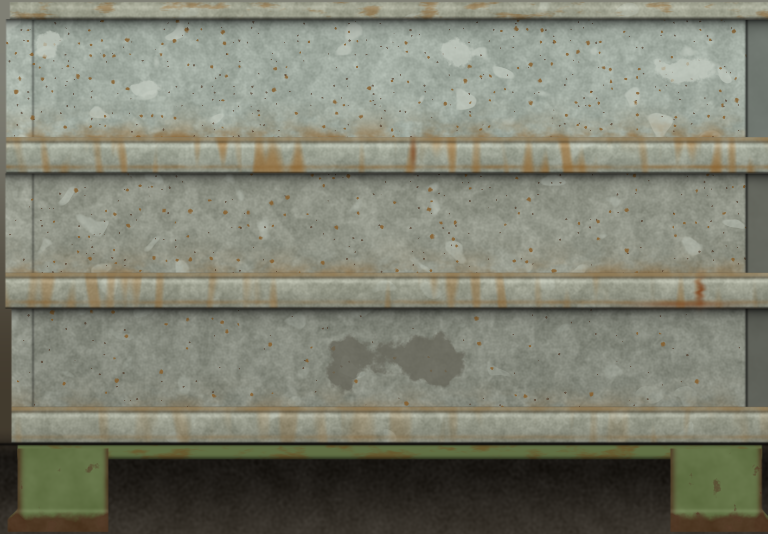
Reproduce this texture procedurally as a WebGL 1 fragment shader.

```glsl
precision highp float;
uniform vec2 u_resolution;

const float EDGE = 0.0016;
const float PANEL_RIGHT = 0.970;
const float SPECK_GRID = 44.0;
const vec3 ZINC_TOP = vec3(0.625, 0.665, 0.625);
const vec3 ZINC_MID = vec3(0.565, 0.58, 0.53);
const vec3 ZINC_LOW = vec3(0.525, 0.54, 0.495);
const vec3 RAIL = vec3(0.6, 0.61, 0.54);
const vec3 FLAKE = vec3(0.77, 0.8, 0.76);
const vec3 RUST = vec3(0.53, 0.36, 0.15);
const vec3 DARK_RUST = vec3(0.29, 0.19, 0.12);
const vec3 DAMP = vec3(0.39, 0.385, 0.34);
const vec3 GREEN = vec3(0.38, 0.44, 0.27);

vec2 hash2(vec2 p) {
  vec3 q = fract(p.xyx * vec3(0.1031, 0.103, 0.0973));
  q += dot(q, q.yzx + 33.33);
  return fract((q.xx + q.yz) * q.zy);
}

float corner(vec2 c, vec2 f, vec2 o) {
  return dot(hash2(c + o) * 2.0 - 1.0, f - o);
}

// Gradient noise
float noise(vec2 p) {
  vec2 c = floor(p), f = fract(p), e = vec2(1, 0);
  vec2 w = f * f * (3.0 - 2.0 * f);
  return mix(mix(corner(c, f, e.yy), corner(c, f, e.xy), w.x),
             mix(corner(c, f, e.yx), corner(c, f, e.xx), w.x), w.y);
}

float fbm(vec2 p) {
  float sum = 0.0, amp = 0.6;
  for (int i = 0; i < 4; i++) {
    sum += amp * noise(p);
    p = p * 2.03 + 17.1;
    amp *= 0.55;
  }
  return sum;
}

float span(float v, float lo, float hi) {
  return smoothstep(lo - EDGE, lo + EDGE, v) * (1.0 - smoothstep(hi - EDGE, hi + EDGE, v));
}

float box(vec2 p, float x0, float x1, float y0, float y1) {
  return span(p.x, x0, x1) * span(p.y, y0, y1);
}

float line(float v, float at, float width) {
  float d = (v - at) / width;
  return exp(-d * d);
}

float blob(vec2 p, float x, float y, float w, float h) {
  return line(p.x, x, w) * line(p.y, y, h);
}

// Scattered rust dots
float specks(vec2 q, float density) {
  vec2 g = q * SPECK_GRID;
  vec2 h = hash2(floor(g) + 5.0);
  vec2 at = 0.25 + 0.5 * hash2(floor(g) + 71.0);
  float r = 0.06 + 0.13 * h.y * h.y;
  float d = length(fract(g) - at) + 0.12 * noise(g * 5.0);
  return step(h.x, density) * (1.0 - smoothstep(r * 0.5, r + 0.07, d));
}

// Mottled zinc with crystalline flakes
vec3 zinc(vec2 q, vec3 tint, float flakes) {
  vec2 s = q + 0.025 * vec2(noise(q * 24.0), noise(q * 24.0 + 40.0));
  float mottle = smoothstep(-0.14, 0.14, noise(s * 27.0)) - 0.5;
  float bright = smoothstep(0.27, 0.36, noise(s * vec2(19, 25) + 9.0));
  vec3 c = tint + 0.045 * mottle + 0.06 * fbm(q * 5.0);
  c += 0.07 * noise(q * 95.0) + 0.05 * noise(q * 210.0);
  return mix(c, FLAKE, bright * flakes);
}

// Recessed panel with the folded rail beneath it
vec3 tier(vec3 base, vec2 p, vec2 q, vec3 rows, float left, vec3 tint, float wear) {
  vec3 c = zinc(q, tint, 0.65 * wear);
  c += 0.035 * (1.0 - smoothstep(0.035, 0.046, p.x));
  c *= 1.0 - 0.28 * line(p.x, 0.043, 0.0018);
  float grime = smoothstep(-0.25, 0.3, fbm(q * vec2(14, 22) + rows.x * 50.0));
  c = mix(c, RUST, wear * grime * 0.8 * exp(-max(rows.y - p.y, 0.0) / 0.018));
  c = mix(c, RUST, specks(q, 0.27 * wear) * 0.8);
  c = mix(c, DARK_RUST, specks(q * 1.9 + 3.0, 0.12 * wear) * 0.6);
  c = mix(c, tint * 0.7 + 0.04 * fbm(q * 18.0), smoothstep(0.0, 0.003, p.x - PANEL_RIGHT));
  c *= 1.0 - 0.5 * line(p.x, PANEL_RIGHT + 0.002, 0.002);
  c *= 1.0 - 0.72 * exp(-max(p.y - rows.x, 0.0) / 0.01);
  base = mix(base, c, box(p, left, 1.1, rows.x, rows.y));

  float t = (p.y - rows.y) / (rows.z - rows.y);
  vec3 r = zinc(q + 4.0, mix(tint, RAIL, 0.6), 0.25);
  r *= 1.02 - 0.14 * smoothstep(0.3, 1.0, t);
  float streak = noise(q * vec2(42, 7)) + 0.45 * noise(q * vec2(7, 3));
  r = mix(r, RUST * 1.12, smoothstep(0.02, 0.38, streak) * wear * 0.6);
  float ledge = 1.0 - smoothstep(0.06, 0.2, t);
  r = mix(r, mix(RUST, RAIL, 0.4), ledge * (0.45 + 0.4 * grime));
  r += 0.09 * line(t, 0.24, 0.06);
  r *= 1.0 - 0.22 * line(t, 0.13, 0.04);
  r = mix(r, RUST, line(t, 0.82, 0.06) * (0.15 + 0.4 * grime * wear));
  r *= 1.0 - 0.65 * smoothstep(0.92, 1.0, t);
  return mix(base, r, box(p, left, 1.1, rows.y, rows.z));
}

// Green leg on a rusted, flared foot
vec3 leg(vec3 base, vec2 p, vec2 q, vec2 sides, vec2 foot) {
  float wear = fbm(q * 28.0), flare = smoothstep(0.95, 0.975, p.y);
  float rim = line(p.x, sides.x, 0.006) + line(p.x, sides.y, 0.005);
  float rust = 0.75 * rim + 0.6 * smoothstep(0.22, 0.36, wear);
  rust += 0.9 * smoothstep(0.958, 0.975, p.y + 0.02 * wear);
  vec3 c = mix(GREEN + 0.09 * fbm(q * 15.0), DARK_RUST + 0.1 * wear, min(rust, 0.95));
  c += 0.06 * line(p.y, 0.957, 0.004);
  vec2 x = mix(sides, foot, flare);
  return mix(base, c, box(p, x.x, x.y, 0.84, 0.996));
}

void main() {
  vec2 p = gl_FragCoord.xy / u_resolution;
  p.y = 1.0 - p.y;
  vec2 q = p * vec2(1.438, 1.0);

  // Backdrop and ground
  vec3 c = mix(vec3(0.5, 0.5, 0.46), vec3(0.26, 0.23, 0.18), smoothstep(0.1, 0.75, p.y));
  vec3 ground = mix(vec3(0.095, 0.085, 0.07), vec3(0.23, 0.21, 0.18), smoothstep(0.86, 1.02, p.y));
  ground += 0.06 * fbm(q * 22.0) + 0.04 * noise(q * 130.0);
  c = mix(c, ground, smoothstep(0.8, 0.86, p.y));

  c = tier(c, p, q, vec3(0.036, 0.257, 0.325), 0.008, ZINC_TOP, 1.0);
  c = tier(c, p, q, vec3(0.325, 0.511, 0.578), 0.007, ZINC_MID, 0.65);
  c = tier(c, p, q, vec3(0.578, 0.762, 0.831), 0.015, ZINC_LOW, 0.35);

  // Pale scuffs and damp stains
  float ragged = 0.75 * fbm(q * 32.0);
  float scuff = blob(p, 0.195, 0.166, 0.025, 0.017) + blob(p, 0.062, 0.083, 0.018, 0.03)
    + blob(p, 0.895, 0.13, 0.045, 0.03) + blob(p, 0.595, 0.1, 0.022, 0.03);
  c = mix(c, FLAKE, smoothstep(0.4, 0.62, scuff + ragged) * 0.7 * step(p.y, 0.25));
  float damp = blob(p, 0.447, 0.69, 0.02, 0.055) + blob(p, 0.57, 0.68, 0.03, 0.05)
    + 0.75 * blob(p, 0.51, 0.665, 0.075, 0.045);
  c = mix(c, DAMP, smoothstep(0.42, 0.7, damp + ragged) * 0.75 * span(p.y, 0.59, 0.755));

  // Strong rust runs
  float run = blob(p, 0.912 + 0.006 * noise(p.yy * 90.0), 0.545, 0.005, 0.022)
    + 0.7 * blob(p, 0.538, 0.285, 0.004, 0.025) + 0.6 * blob(p, 0.89, 0.57, 0.06, 0.006);
  c = mix(c, vec3(0.48, 0.25, 0.1), min(run, 1.0) * 0.85);

  // Top rail
  vec3 cap = zinc(q, RAIL, 0.3);
  cap = mix(cap, RUST, smoothstep(0.05, 0.35, fbm(q * vec2(18, 50))) * 0.5);
  cap *= 1.0 - 0.6 * smoothstep(0.029, 0.037, p.y);
  c = mix(c, cap + 0.07 * line(p.y, 0.014, 0.005), box(p, 0.013, 1.1, 0.004, 0.037));

  // Green base
  vec3 beam = mix(GREEN, RUST * 0.8, smoothstep(-0.05, 0.3, fbm(q * vec2(16, 45))) * 0.6);
  beam *= 1.0 - 0.5 * line(p.y, 0.86, 0.005);
  c = mix(c, beam, box(p, 0.023, 0.992, 0.833, 0.86));
  c = leg(c, p, q, vec2(0.023, 0.141), vec2(0.01, 0.141));
  c = leg(c, p, q, vec2(0.873, 0.992), vec2(0.873, 1.003));
  c *= 1.0 - 0.6 * line(p.y, 0.832, 0.003);
  gl_FragColor = vec4(clamp(c, 0.0, 1.0), 1.0);
}
```
